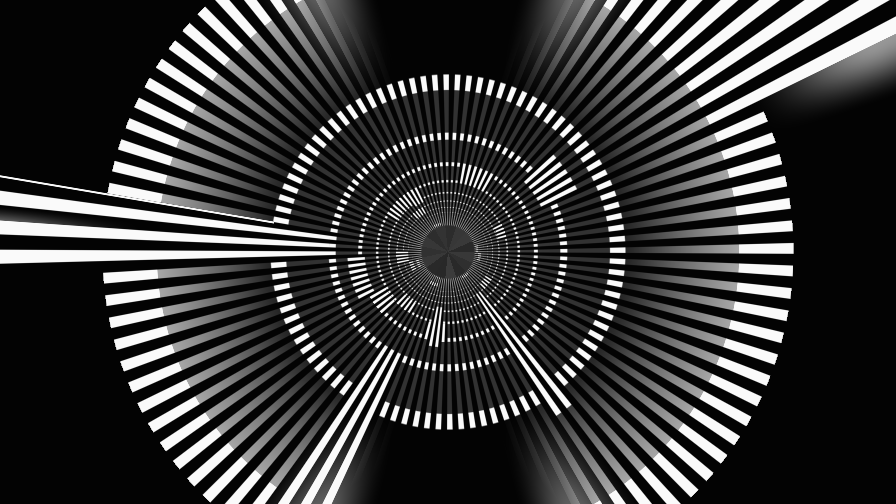
A Shadertoy shader for this background:

```glsl
// A monochrome tunnel seen end-on: evenly spaced depth rings cut into spokes.
// Depth is the inverse of radius; each spoke is lit by its ring, a soft falloff
// or a few bright beams, with haze around the open upper and lower sectors.

const float SPOKE_STEP = 3.75; // degrees between neighbouring spokes

float hash(vec2 p) {
    return fract(sin(dot(p, vec2(127.1, 311.7))) * 43758.5453);
}

float inside(float x, float lo, float hi) {
    return step(lo, x) * step(x, hi);
}

// One bright group of spokes, limited in angle (degrees) and radius
float beam(float angle, float r, vec2 angles, vec2 radii) {
    float px = 1.0 / iResolution.y;
    return inside(angle, angles.x, angles.y)
         * smoothstep(radii.x - px, radii.x + px, r)
         * (1.0 - smoothstep(radii.y - px, radii.y + px, r));
}

void mainImage(out vec4 fragColor, in vec2 fragCoord) {
    float px = 1.0 / iResolution.y;
    vec2 p = (fragCoord - 0.5 * iResolution.xy) * px;
    float r = max(length(p), 0.001);
    float angle = mod(degrees(atan(p.y, p.x)), 360.0);

    // Spokes: the mask is measured along the arc so its edges stay one pixel wide
    float u = (angle - 0.6) / SPOKE_STEP + 0.5;
    float spokeAngle = mod(floor(u) * SPOKE_STEP + 0.6, 360.0);
    float arc = r * radians(SPOKE_STEP);
    float spoke = smoothstep(-px, px, (0.24 - abs(fract(u) - 0.5)) * arc * 1.4);

    // Depth rings, blending to their mean where they become too fine
    float depth = (1.0 / r - 0.078) / 1.38;
    float cell = floor(depth);
    float f = fract(depth);
    float blur = px / (1.38 * r * r);
    float ring = smoothstep(-blur, blur, 0.1 - abs(fract(depth + 0.4) - 0.5));
    ring = mix(ring, 0.25, smoothstep(0.15, 0.6, blur));

    // Spoke brightness; the outer cells open to black above and below
    float fromVertical = abs(abs(angle - 180.0) - 90.0);
    float light = 0.19 + 0.5 * exp((0.053 - r) * 28.0);
    if (cell < 2.0) {
        light = 0.14 + 0.52 * pow(clamp((1.0 - f) / 0.8, 0.0, 1.0), 1.3);
        light *= smoothstep(15.0, 32.0, fromVertical);
    }
    if (cell < 1.0) {
        light = 0.0;
        ring = 0.0;
    }
    light = max(light, ring);

    // Long beams
    float beams = beam(spokeAngle, r, vec2(172.0, 182.0), vec2(0.235, 2.0));
    beams += beam(spokeAngle, r, vec2(25.0, 70.0), vec2(0.675, 2.0));
    beams += beam(spokeAngle, r, vec2(25.0, 32.0), vec2(0.58, 2.0));
    beams += beam(spokeAngle, r, vec2(235.0, 246.0), vec2(0.235, 2.0));
    beams += beam(spokeAngle, r, vec2(303.0, 309.0), vec2(0.1, 0.39));
    // Short beams near the hub
    beams += beam(spokeAngle, r, vec2(25.0, 42.0), vec2(0.205, 0.285));
    beams += beam(spokeAngle, r, vec2(59.0, 81.0), vec2(0.138, 0.178));
    beams += beam(spokeAngle, r, vec2(183.0, 207.0), vec2(0.165, 0.2));
    beams += beam(spokeAngle, r, vec2(257.0, 266.0), vec2(0.11, 0.19));
    beams += beam(spokeAngle, r, vec2(114.0, 127.0), vec2(0.11, 0.142));
    // Scattered lit tiles deep in the tunnel
    beams += step(4.0, cell) * step(0.93, hash(vec2(floor(spokeAngle / 15.0), cell)));
    float value = spoke * max(light, min(beams, 1.0));

    // Haze filling the gaps beside the open sectors and the widest beams
    float haze = 0.4 * smoothstep(15.0, 26.0, fromVertical)
               * (1.0 - smoothstep(26.0, 38.0, fromVertical)) * smoothstep(0.34, 0.6, r);
    haze += 0.6 * smoothstep(19.0, 26.0, angle) * step(angle, 27.0) * smoothstep(0.66, 0.95, r);
    haze += 0.5 * smoothstep(174.0, 177.0, angle) * step(angle, 177.0) * smoothstep(0.6, 0.9, r);
    value = max(value, haze);

    // Thin edge line over the left beams
    float lineDistance = abs(angle - 170.4) * radians(r);
    value = max(value, (1.0 - smoothstep(0.001, 0.001 + px, lineDistance)) * step(0.35, r));

    // Hub with faint pie slices
    float hub = 0.15 + 0.09 * hash(vec2(floor(angle / 24.0), 3.0));
    value = mix(hub, value, smoothstep(0.053 - px, 0.053 + px, r));

    fragColor = vec4(vec3(mix(0.01, 0.98, clamp(value, 0.0, 1.0))), 1.0);
}
```
